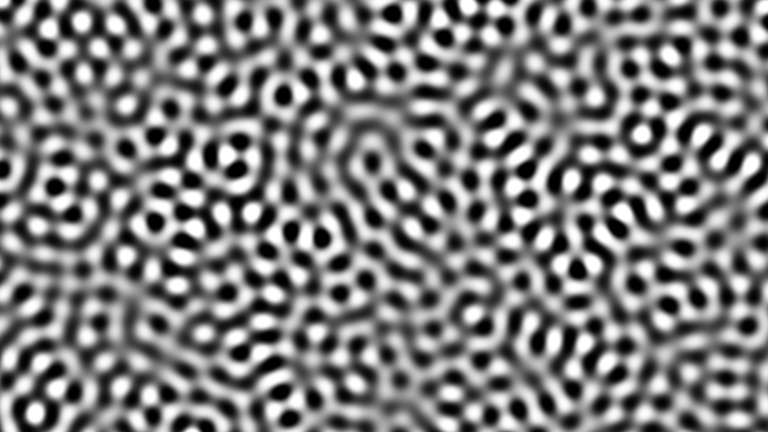
This pattern is drawn by a WebGL 2 fragment shader. Its source:

```glsl
#version 300 es
precision highp float;
// Isotropic band-limited noise: grey dots and worm-like ripples from many plane waves.

uniform vec2 u_resolution;
out vec4 outColor;

const float PI = 3.14159265;
const int WAVE_COUNT = 64;
const float CYCLES_PER_HEIGHT = 15.8;
const float FREQUENCY_SPREAD = 0.09;  // relative half-width of the band
const float TONE_CENTER = 0.03;       // field value that maps to mid grey
const float TONE_RANGE = 2.15;        // deviations from mid grey to black or white
const uint SEED = 7u;

// Integer hash (PCG), returns a value from 0 to 1.
float hash(uint n) {
    uint state = n * 747796405u + 2891336453u;
    uint word = ((state >> ((state >> 28u) + 4u)) ^ state) * 277803737u;
    word = (word >> 22u) ^ word;
    return float(word >> 8u) / 16777216.0;
}

// Sum of waves spread evenly over all directions, scaled to unit variance.
float waveField(vec2 p) {
    float sum = 0.0;
    for (int i = 0; i < WAVE_COUNT; i++) {
        uint key = SEED * 1000u + uint(i) * 3u;
        float angle = PI * (float(i) + hash(key)) / float(WAVE_COUNT);
        float jitter = FREQUENCY_SPREAD * (2.0 * hash(key + 1u) - 1.0);
        float frequency = CYCLES_PER_HEIGHT * (1.0 + jitter);
        float phase = hash(key + 2u);
        vec2 direction = vec2(cos(angle), sin(angle));
        sum += cos(2.0 * PI * (frequency * dot(p, direction) + phase));
    }
    return sum * sqrt(2.0 / float(WAVE_COUNT));
}

void main() {
    vec2 p = gl_FragCoord.xy / u_resolution.y;
    float field = waveField(p) - TONE_CENTER;

    // Soft contrast curve from black to white
    float grey = smoothstep(-TONE_RANGE, TONE_RANGE, field);
    outColor = vec4(vec3(grey), 1.0);
}
```
